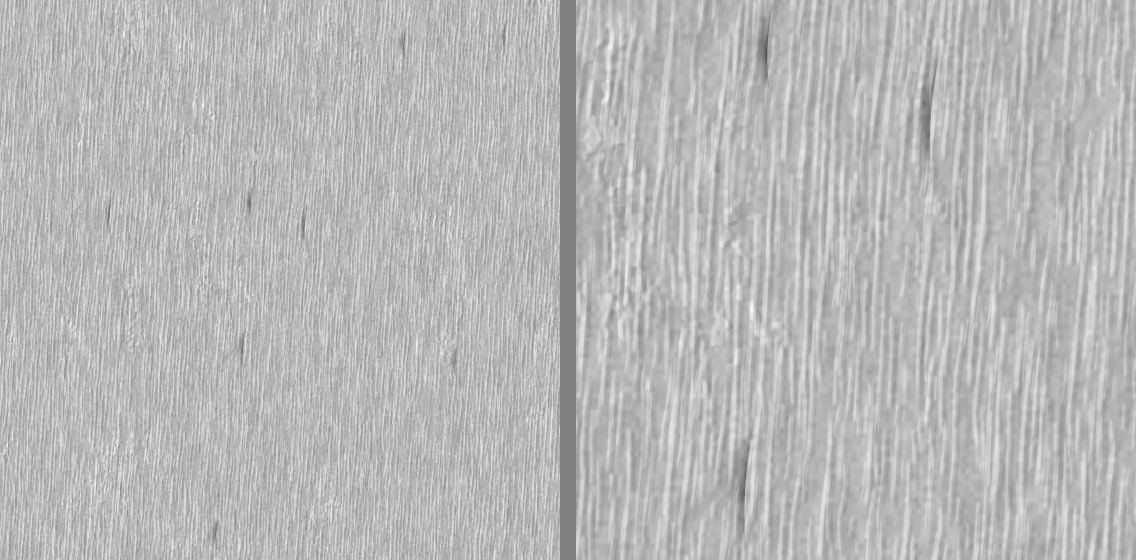
Left, the full canvas; right, a detail of the centre.
Reproduce this texture procedurally as a Shadertoy shader.

```glsl
// Pale grey weathered wood: thin upright light ridges with shadows over fine
// fibres and grain, flaking patches and a few tapered cracks. Ridges are
// broken, wandering lines, one per column; the rest is strand and value noise.

const float BASE_TONE = 0.706;
const float LEAN = 0.06;
const int CRACK_GRID = 4;

// Integer hash of a cell, 0 to 1
float hash(vec2 cell, uint seed) {
    uvec2 q = uvec2(ivec2(cell)) * uvec2(1597334673u, 3812015801u);
    uint h = q.x ^ q.y ^ (seed * 2654435769u);
    h = (h ^ (h >> 16)) * 2146121005u;
    h = (h ^ (h >> 15)) * 2221713035u;
    h ^= h >> 16;
    return float(h >> 8) / 16777216.0;
}

float noise(vec2 p, uint seed) {
    vec2 cell = floor(p);
    vec2 f = fract(p);
    f = f * f * (3.0 - 2.0 * f);
    float low = mix(hash(cell, seed), hash(cell + vec2(1, 0), seed), f.x);
    float high = mix(hash(cell + vec2(0, 1), seed), hash(cell + vec2(1, 1), seed), f.x);
    return mix(low, high, f.y);
}

// One column of noise, shifted so that neighbouring cells do not line up
float strand(float column, float y, uint seed) {
    y += 17.0 * hash(vec2(column, 71.0), seed);
    float f = smoothstep(0.0, 1.0, fract(y));
    return mix(hash(vec2(column, floor(y)), seed),
               hash(vec2(column, floor(y) + 1.0), seed), f);
}

float fibre(vec2 p, uint seed) {
    float column = floor(p.x);
    float f = smoothstep(0.0, 1.0, fract(p.x));
    return mix(strand(column, p.y, seed), strand(column + 1.0, p.y, seed), f);
}

// Thin wandering line in each column, broken into strokes; share is its cover
float strokes(vec2 p, float share, uint seed) {
    float column = floor(p.x);
    float centre = 0.5 + 0.5 * (strand(column, p.y * 0.7, seed + 40u) - 0.5);
    float strength = smoothstep(0.92 - share, 1.12 - share, strand(column, p.y, seed));
    float halfWidth = mix(0.16, 0.30, strand(column, p.y * 2.3, seed + 80u));
    float d = abs(fract(p.x) - centre);
    return strength * (1.0 - smoothstep(0.25 * halfWidth, halfWidth, d));
}

// Raised light ridges, 0 to 1
float ridge(vec2 p) {
    float longRidge = strokes(p * vec2(118, 26), 0.50, 1u);
    float mediumRidge = strokes(p * vec2(149, 38) + 0.37, 0.45, 2u);
    float shortRidge = strokes(p * vec2(171, 66) + 0.71, 0.45, 18u);
    return max(longRidge, max(0.85 * mediumRidge, 0.7 * shortRidge));
}

// Ragged flakes inside the worn patches
float flake(vec2 p) {
    float n = 0.6 * fibre(p * vec2(170, 46), 3u) + 0.4 * noise(p * vec2(270, 190), 4u);
    return smoothstep(0.50, 0.64, n);
}

float wornPatch(vec2 p) {
    float n = 0.55 * noise(p * vec2(19, 10), 5u) + 0.45 * noise(p * vec2(60, 28), 6u);
    return smoothstep(0.54, 0.84, n);
}

// Crack along y: sharp right edge, soft shade to the left, tapered ends
float crack(vec2 d, float halfLength, float edge) {
    float along = d.y / halfLength;
    float taper = max(0.0, 1.0 - along * along);
    float x = d.x - 0.003 * along * along;
    float side = 1.0 - smoothstep(-edge, edge, x);
    return side * exp(min(x, 0.0) / (0.001 + 0.0035 * taper)) * taper;
}

float cracks(vec2 p, float edge) {
    float total = 0.0;
    for (int i = 0; i < CRACK_GRID * CRACK_GRID; i++) {
        vec2 cell = vec2(i % CRACK_GRID, i / CRACK_GRID);
        vec2 jitter = vec2(hash(cell, 7u), hash(cell, 8u));
        vec2 centre = (cell + 0.15 + 0.7 * jitter) / float(CRACK_GRID);
        float present = step(0.45, hash(cell, 9u));
        float halfLength = mix(0.026, 0.042, hash(cell, 10u));
        total += present * crack(p - centre, halfLength, edge);
    }
    return min(total, 1.0);
}

void mainImage(out vec4 fragColor, in vec2 fragCoord) {
    vec2 p = fragCoord / iResolution.y;
    float edge = 0.75 / iResolution.y;

    // Leaning, slightly wavering grain direction
    vec2 g = p;
    g.x += 0.004 * noise(p * vec2(7, 9), 11u) + 0.0012 * noise(p * vec2(40, 45), 12u);
    g.x -= LEAN * p.y;

    // Fibres and fine grain
    float tone = BASE_TONE;
    tone += 0.065 * (fibre(g * vec2(165, 20), 14u) - 0.5);
    tone += 0.070 * (fibre(g * vec2(260, 60), 15u) - 0.5);
    tone += 0.075 * (noise(g * vec2(360, 290), 16u) - 0.5);

    // Ridges lit from the left, with a shadow on their right
    vec2 shadowStep = vec2(0.0030, -0.001);
    tone += 0.120 * ridge(g) - 0.060 * ridge(g - shadowStep);

    // Worn patches with lifted pale flakes
    float worn = wornPatch(g);
    tone += worn * (0.11 * flake(g) - 0.065 * flake(g - shadowStep));

    // Cracks
    tone -= 0.34 * cracks(p - vec2(LEAN * (p.y - 0.5), 0.0), edge);

    fragColor = vec4(vec3(clamp(tone, 0.0, 1.0)), 1.0);
}
```
